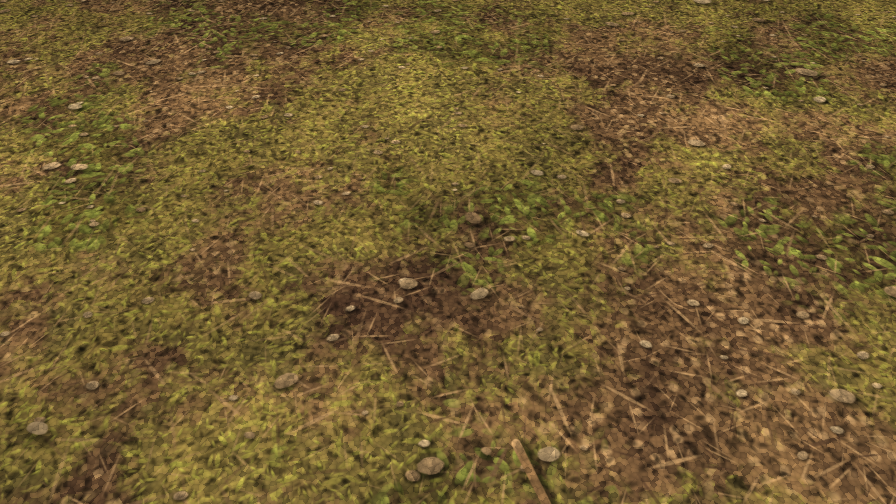
Reproduce this texture procedurally as a WebGL 2 fragment shader.

```glsl
#version 300 es
precision highp float;
uniform vec2 u_resolution;
out vec4 fragColor;

const vec3 DARK_SOIL = vec3(0.27, 0.19, 0.13);
const vec3 EARTH = vec3(0.45, 0.335, 0.21);
const vec3 STRAW = vec3(0.64, 0.50, 0.33);
const vec3 SHADE_MOSS = vec3(0.34, 0.30, 0.15);
const vec3 OLIVE = vec3(0.48, 0.41, 0.195);
const vec3 BRIGHT_MOSS = vec3(0.57, 0.54, 0.22);
const vec3 LEAF = vec3(0.42, 0.43, 0.18);
const vec3 STONE = vec3(0.66, 0.56, 0.41);

vec2 hash2(vec2 p) {
  vec3 q = fract(p.xyx * vec3(0.1031, 0.1030, 0.0973));
  q += dot(q, q.yzx + 33.33);
  return fract((q.xx + q.yz) * q.zy);
}

mat2 rotation(float angle) {
  return mat2(cos(angle), sin(angle), -sin(angle), cos(angle));
}

// Layered, bent sines, roughly -1 to 1
float waves(vec2 p) {
  float sum = 0.0, amplitude = 0.5;
  for (int i = 0; i < 6; i++) {
    p = rotation(0.85) * p * 1.75 + vec2(1.7, 0.9);
    sum += amplitude * sin(p.x + 1.4 * sin(p.y));
    amplitude *= 0.64;
  }
  return sum;
}

// Cellular noise: nearest distance and random tone of that cell
vec2 cellular(vec2 p) {
  vec2 cell = floor(p), nearest = vec2(9.0, 0.0);
  for (int k = 0; k < 9; k++) {
    vec2 id = cell + vec2(k % 3 - 1, k / 3 - 1);
    float d = length(p - id - hash2(id));
    if (d < nearest.x) nearest = vec2(d, hash2(id + 71.0).x);
  }
  return nearest;
}

// Random ellipses: coverage, random tone, height inside the shape
vec3 scatter(vec2 p, float seed, float density, vec2 size, float spin, float soft) {
  vec2 cell = floor(p);
  vec3 found = vec3(0.0);
  for (int k = 0; k < 9; k++) {
    vec2 id = cell + vec2(k % 3 - 1, k / 3 - 1);
    vec2 pick = hash2(id + seed + 57.0), tone = hash2(id + seed + 131.0);
    if (pick.x > density) continue;
    vec2 q = p - id - hash2(id + seed), radius = size * mix(0.4, 1.0, tone.x);
    float d = (length(rotation((pick.y - 0.5) * spin) * q / radius) - 1.0) * min(radius.x, radius.y);
    found = mix(found, vec3(1.0, tone.y, q.y / radius.x), smoothstep(soft, -soft, d));
  }
  found.yz /= max(found.x, 0.001);
  return found;
}

// Lit, uneven pebbles with a soft shadow below
vec3 addPebbles(vec3 color, vec2 p, float seed, float density, vec2 size, float soft) {
  p += 0.025 * vec2(waves(p * 3.0), waves(p * 3.0 + 5.0));
  float shadow = scatter(p + vec2(-0.03, 0.06), seed, density, size * 1.1, 0.9, soft + 0.05).x;
  vec3 pebble = scatter(p, seed, density, size, 0.9, soft);
  vec3 face = mix(EARTH, STONE, 0.3 + 0.7 * pebble.y) * (0.95 + 0.25 * pebble.z + 0.15 * waves(p * 9.0));
  return mix(color * (1.0 - 0.5 * shadow), face, 0.92 * pebble.x);
}

float capsule(vec2 p, vec2 a, vec2 b, float radius) {
  vec2 pa = p - a, ba = b - a;
  return length(pa - ba * clamp(dot(pa, ba) / dot(ba, ba), 0.0, 1.0)) - radius;
}

void main() {
  // Ground plane seen at a slant
  vec2 view = (gl_FragCoord.xy - vec2(0.5 * u_resolution.x, 0.0)) / u_resolution.y;
  float depth = 1.0 / (1.8 - view.y), blur = 0.002 * depth;
  vec2 ground = vec2(view.x, 1.8) * depth;
  vec2 offset = (view - vec2(-0.1, 0.38)) / vec2(0.26, 0.12);
  float hollow = exp(-dot(offset, offset));
  vec2 coarse = cellular(ground * 66.0), fine = cellular(ground * 150.0 + 9.0);
  float patches = waves(ground * 2.6) + 0.6 * waves(ground * 12.0 + 4.0) + 0.5 * (coarse.y - 0.5);
  float moss = smoothstep(-0.5, 0.5, patches + 0.12 - 1.2 * hollow);

  // Soil and pale grit under a moss carpet
  float soilTone = 0.72 + 0.5 * waves(ground * 8.0 + 2.0) - 0.5 * hollow + 0.5 * (fine.y - 0.5);
  vec3 color = mix(DARK_SOIL, EARTH, clamp(soilTone, -0.1, 1.25));
  float grit = smoothstep(0.62, 0.9, coarse.y) * smoothstep(0.6, 0.25, coarse.x);
  color = mix(color, STRAW, 0.8 * grit * (1.0 - 0.6 * hollow));
  float carpetTone = 0.6 + 0.65 * waves(ground * 15.0) + 0.5 * (fine.y - 0.5);
  color = mix(color, mix(SHADE_MOSS, OLIVE, clamp(carpetTone, -0.1, 1.2)), 0.85 * moss);

  // Dark gaps between sprigs of moss
  for (int i = 0; i < 3; i++) {
    float layer = float(i), scale = 42.0 + 24.0 * layer;
    vec3 gap = scatter(ground * scale, 251.0 + 13.0 * layer, 0.3, vec2(0.5, 0.24), 3.0, 0.06 + scale * blur);
    color *= 1.0 - 0.38 * gap.x;
    vec3 tuft = scatter(ground * scale, 17.0 * layer, 0.5, vec2(0.6, 0.2), 6.28, scale * blur);
    vec3 tint = mix(OLIVE, BRIGHT_MOSS, tuft.y * 1.2) * (1.0 + 0.3 * tuft.z);
    color = mix(color, tint, tuft.x * moss * 0.75);
  }

  // Leafy clumps
  float clump = smoothstep(0.25, 0.7, waves(ground * 3.7 + 8.0) - 0.5 * hollow);
  color *= 1.0 - 0.25 * clump;
  for (int i = 0; i < 2; i++) {
    float scale = 36.0 + 17.0 * float(i);
    vec3 leaf = scatter(ground * scale, 90.0 + 21.0 * float(i), 0.6, vec2(0.65, 0.3), 6.28, scale * blur);
    color = mix(color, LEAF * (0.68 + 0.6 * leaf.y + 0.35 * leaf.z), 0.75 * leaf.x * clump);
  }

  // Dry needles in two lengths
  for (int i = 0; i < 2; i++) {
    float scale = 22.0 + 16.0 * float(i);
    vec3 needle = scatter(ground * scale, 203.0 + 9.0 * float(i), 0.5, vec2(0.7, 0.06), 6.28, scale * blur);
    color = mix(color, mix(DARK_SOIL, STRAW, smoothstep(0.1, 0.5, needle.y)), needle.x * (0.75 - 0.35 * moss));
  }

  // Stones in three sizes
  color = addPebbles(color, ground * 30.0, 307.0, 0.1, vec2(0.27, 0.19), 30.0 * blur);
  color = addPebbles(color, ground * 13.0, 353.0, 0.1, vec2(0.21, 0.14), 13.0 * blur);
  color = addPebbles(color, ground * 5.0, 401.0, 0.12, vec2(0.18, 0.11), 5.0 * blur);

  // Fallen stick
  vec2 tip = vec2(0.135, 0.12), base = vec2(0.205, -0.02);
  color *= 1.0 - 0.5 * smoothstep(0.01, -0.006, capsule(view - vec2(0.013, -0.002), tip, base, 0.009));
  vec3 bark = mix(EARTH, STRAW, smoothstep(0.09, 0.13, view.y)) * (1.0 + 0.15 * waves(view * 60.0));
  color = mix(color, bark, smoothstep(0.002, -0.002, capsule(view, tip, base, 0.009)));

  // Fine grain, broad light and dim far edge
  color *= 1.1 + 0.3 * (fine.y - 0.5) + 0.25 * (0.45 - fine.x);
  color *= 1.0 + 0.12 * waves(ground * 4.3 + 6.0);
  fragColor = vec4(color * (1.0 - 0.18 * smoothstep(0.92, 1.02, view.y)), 1.0);
}
```
